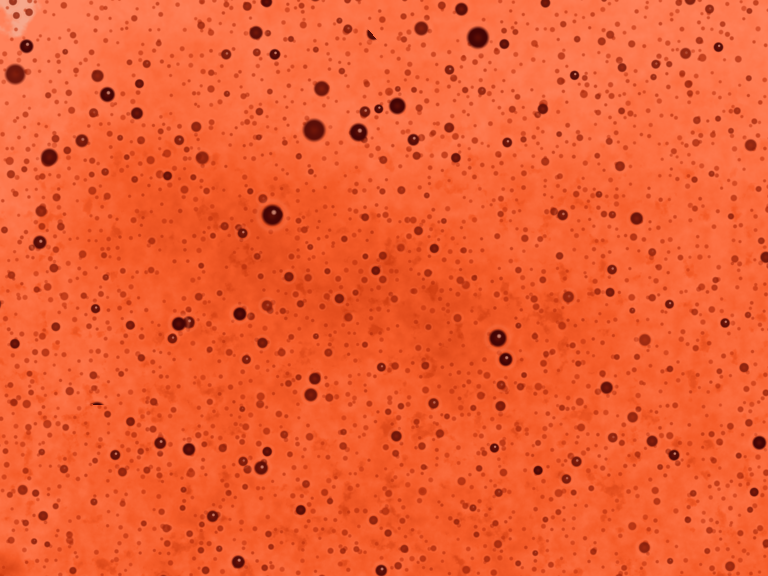
Write a WebGL 2 fragment shader that draws this texture.

```glsl
#version 300 es
precision highp float;

#define DEEP vec3(0.80, 0.23, 0.06)
#define ORANGE vec3(0.96, 0.355, 0.155)
#define CORAL vec3(0.99, 0.43, 0.25)
#define PINK vec3(1.0, 0.50, 0.345)
#define PALE vec3(0.96, 0.68, 0.58)
#define FAINT_INK vec3(0.74, 0.19, 0.05)
#define DARK_INK vec3(0.27, 0.02, 0.02)
#define MOTTLE 0.55
#define GRAIN 0.36
#define HALO 0.28

uniform vec2 u_resolution;
out vec4 fragColor;

// Integer hash: three values in 0..1 per cell and seed
vec3 hash3(vec2 cell, int seed) {
    uvec3 v = uvec3(ivec3(ivec2(cell), seed));
    v = v * 1664525u + 1013904223u;
    v.x += v.y * v.z; v.y += v.z * v.x; v.z += v.x * v.y;
    v ^= v >> 16u;
    v.x += v.y * v.z; v.y += v.z * v.x; v.z += v.x * v.y;
    return vec3(v >> 16u) / 65535.0;
}

float valueNoise(vec2 p, int seed) {
    vec2 cell = floor(p), f = fract(p);
    f = f * f * (3.0 - 2.0 * f);
    float low = mix(hash3(cell, seed).x, hash3(cell + vec2(1, 0), seed).x, f.x);
    float high = mix(hash3(cell + vec2(0, 1), seed).x, hash3(cell + 1.0, seed).x, f.x);
    return mix(low, high, f.y);
}

float fbm(vec2 p, int seed) {
    float sum = 0.0, weight = 0.5;
    for (int i = 0; i < 4; i++) {
        sum += weight * valueNoise(p, seed + i);
        p = mat2(1.6, 1.2, -1.2, 1.6) * p;
        weight *= 0.5;
    }
    return sum / 0.9375;
}

float segmentDistance(vec2 p, vec2 a, vec2 b) {
    vec2 ab = b - a;
    return length(p - a - ab * clamp(dot(p - a, ab) / dot(ab, ab), 0.0, 1.0));
}

// Stained liquid: pink towards the top and sides, a murky diagonal band
vec3 liquid(vec2 p, float aspect) {
    float tone = 0.10 + 0.62 * smoothstep(0.4, 1.0, p.y);
    tone += 0.32 * smoothstep(0.3, 0.0, p.x) + 0.16 * smoothstep(0.65, 1.0, p.x / aspect);
    float band = segmentDistance(p, vec2(0.22, 0.70), vec2(0.75, 0.46)) / 0.13;
    tone -= 0.42 * exp(-band * band);
    tone += MOTTLE * (fbm(p * 9.0, 10) - 0.5);
    float grain = fbm(p * 62.0, 20) - 0.5;
    tone += 1.6 * GRAIN * grain * mix(1.3, 0.8, p.y);
    tone -= GRAIN * 1.5 * smoothstep(0.62, 0.82, fbm(p * 40.0, 30)) * smoothstep(1.0, 0.5, p.y);
    tone -= 1.2 * smoothstep(0.07, 0.0, length(p));

    vec3 color = mix(ORANGE, DEEP, clamp(-tone, 0.0, 1.0));
    color = mix(color, CORAL, clamp(tone * 2.0, 0.0, 1.0));
    color = mix(color, PINK, clamp(tone * 2.0 - 1.0, 0.0, 1.0));

    // Foam in the upper left corner
    float foam = length((p - vec2(0.03, 0.99)) * vec2(1.0, 0.8)) + 0.06 * (fbm(p * 35.0, 40) - 0.5);
    return mix(color, PALE, 0.85 * smoothstep(0.042, 0.022, foam));
}

// One scattered layer of bubbles with dark rims, pale halos and glints
vec3 addBubbles(vec3 color, vec2 p, float spacing, vec2 radii, float share, float ink, int seed) {
    vec2 home = floor(p / spacing);
    float pixel = 1.0 / u_resolution.y;
    for (int y = -1; y <= 1; y++) {
        for (int x = -1; x <= 1; x++) {
            vec2 cell = home + vec2(x, y);
            vec3 place = hash3(cell, seed);
            vec3 kind = hash3(cell, seed + 1);
            if (place.z > share) continue;
            vec2 offset = p - (cell + 0.1 + 0.8 * place.xy) * spacing;
            float radius = mix(radii.x, radii.y, kind.x * kind.x);
            float d = length(offset);
            float blur = max(pixel, radius * 0.22);

            float body = 1.0 - smoothstep(radius - blur, radius + blur, d);
            float halo = exp(-pow((d - radius * 1.45) / (radius * 0.25), 2.0));
            float strength = clamp(ink + 0.35 * (kind.y - 0.5), 0.0, 1.0);
            color = mix(color, PINK, HALO * ink * halo);

            float core = 1.0 - smoothstep(0.0, radius * 0.65, d);
            vec3 shade = mix(FAINT_INK, DARK_INK, strength * strength);
            shade = mix(shade, FAINT_INK, 0.45 * core * (1.0 - 0.6 * strength));
            color = mix(color, shade, body * mix(0.55, 1.0, strength));

            vec2 glintAt = radius * vec2(0.15, 0.1 + 0.2 * kind.y);
            float glint = 1.0 - smoothstep(radius * 0.08, radius * 0.3 + pixel * 0.5, length(offset - glintAt));
            color = mix(color, PALE, glint * step(0.55, kind.z) * 0.7 * smoothstep(0.5, 1.0, strength));
        }
    }
    return color;
}

void main() {
    vec2 p = gl_FragCoord.xy / u_resolution.y;
    float aspect = u_resolution.x / u_resolution.y;
    vec3 color = liquid(p, aspect);

    // Bubbles from fine specks to the large ones gathered at the upper left
    float gathered = smoothstep(1.0, 0.1, length((p - vec2(0.2, 0.8)) * vec2(0.8, 1.3)));
    color = addBubbles(color, p, 0.018, vec2(0.0026, 0.0046), 0.50, 0.15, 100);
    color = addBubbles(color, p, 0.034, vec2(0.0048, 0.0072), 0.42, 0.50, 200);
    color = addBubbles(color, p, 0.064, vec2(0.0075, 0.0110), 0.28, 0.80, 300);
    color = addBubbles(color, p, 0.100, vec2(0.0110, 0.0190), 0.04 + 0.42 * gathered, 1.0, 400);
    fragColor = vec4(color, 1.0);
}
```
